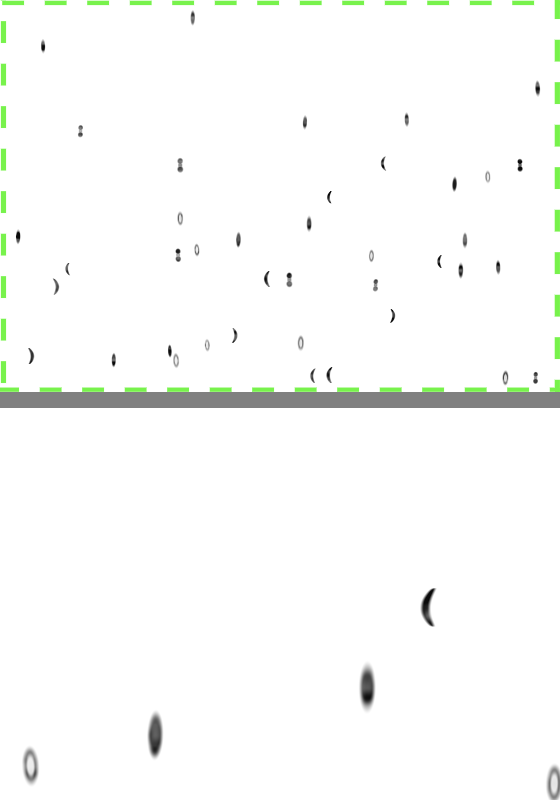
Top: the whole. Bottom: its middle third, enlarged.
Reproduce this pattern procedurally as a WebGL 2 fragment shader.

```glsl
#version 300 es
precision highp float;

uniform vec2 u_resolution;
out vec4 fragColor;

const vec3 PAPER = vec3(1.0);
const vec3 INK = vec3(0.04);
const vec3 FRAME_GREEN = vec3(0.47, 0.95, 0.30);
const int GRAIN_COUNT = 40;
const float DASH_PERIOD = 0.0759;
const float DASH_LENGTH = 0.0390;

float hash(float n, float salt) {
    vec2 p = fract(vec2(n, salt) * vec2(0.1031, 0.1373) + 0.217);
    p += dot(p, p.yx + 33.33);
    return fract((p.x + p.y) * p.x * 17.31);
}

float valueNoise(vec2 p, float seed) {
    vec2 cell = floor(p);
    vec2 f = smoothstep(0.0, 1.0, fract(p));
    float n = cell.x + cell.y * 17.0 + 200.0;
    return mix(mix(hash(n, seed), hash(n + 1.0, seed), f.x),
               mix(hash(n + 17.0, seed), hash(n + 18.0, seed), f.x), f.y);
}

// Coverage of a dashed line; all lengths are fractions of the canvas width
float dashes(float along, float across, float start, float halfWidth, float soft) {
    float middle = start + 0.5 * DASH_LENGTH;
    float offset = mod(along - middle + 0.5 * DASH_PERIOD, DASH_PERIOD) - 0.5 * DASH_PERIOD;
    float d = max(abs(offset) - 0.5 * DASH_LENGTH, abs(across) - halfWidth);
    return 1.0 - smoothstep(-soft, soft, d);
}

float frame(vec2 p, float height, float soft) {
    float depth = height - p.y;
    float top = dashes(p.x, depth - 0.0052, 0.0040, 0.0040, soft);
    float bottom = dashes(p.x, p.y - 0.0042, -0.0050, 0.0038, soft);
    float left = dashes(depth, p.x - 0.0062, 0.0378, 0.0047, soft);
    float right = dashes(depth, p.x - 0.9952, -0.0050, 0.0047, soft);
    return max(max(top, bottom), max(left, right));
}

// Soft ellipse in grain units
float blob(vec2 q, vec2 radius) {
    return 1.0 - smoothstep(0.55, 1.25, length(q / radius));
}

// Bowed stroke with tapered ends
float crescent(vec2 q, float bend) {
    float taper = sqrt(max(1.0 - q.y * q.y, 0.0));
    float d = abs(q.x - bend * (0.5 - q.y * q.y)) - 0.17 * taper;
    return (1.0 - smoothstep(-0.10, 0.14, d)) * smoothstep(0.0, 0.45, taper);
}

// Two dark ends joined by a paler waist
float dumbbell(vec2 q) {
    float ends = max(blob(q - vec2(0.0, 0.50), vec2(0.34, 0.38)),
                     blob(q + vec2(0.0, 0.50), vec2(0.36, 0.40)));
    return max(ends, 0.55 * blob(q, vec2(0.27, 0.75)));
}

// Oval rim around a light centre
float hollow(vec2 q) {
    float rim = blob(q, vec2(0.38, 0.88)) - 0.85 * blob(q, vec2(0.21, 0.60));
    return 0.8 * max(rim, 0.0);
}

float grain(vec2 q, float id) {
    float kind = hash(id, 3.0);
    float side = hash(id, 4.0) < 0.5 ? -1.0 : 1.0;
    float shape = kind < 0.38 ? crescent(q, side * 0.42)
                : kind < 0.60 ? blob(q, vec2(0.30, 0.90))
                : kind < 0.82 ? dumbbell(q)
                : hollow(q);
    float mottle = valueNoise(q * vec2(2.0, 2.4) + 4.0, id + 60.0);
    float strength = mix(0.75, 1.15, hash(id, 5.0));
    return clamp(shape * strength * mix(0.55, 1.15, mottle), 0.0, 1.0);
}

// Upright grains, somewhat denser towards the bottom
float scatter(vec2 p, float height) {
    float ink = 0.0;
    for (int i = 0; i < GRAIN_COUNT; i++) {
        float id = float(i) + 1.0;
        vec2 spot = vec2(hash(id, 11.0), pow(hash(id, 23.0), 1.35));
        vec2 centre = mix(vec2(0.025), vec2(0.975, height - 0.025), spot);
        float halfHeight = mix(0.0115, 0.0150, hash(id, 37.0));
        vec2 q = (p - centre) / halfHeight;
        q.x += 0.12 * (hash(id, 41.0) - 0.5) * q.y;
        if (max(abs(q.x), abs(q.y)) < 1.6) ink = max(ink, grain(q, id));
    }
    return ink;
}

void main() {
    vec2 p = gl_FragCoord.xy / u_resolution.x;
    float height = u_resolution.y / u_resolution.x;
    float soft = max(0.0007, 0.6 / u_resolution.x);
    vec3 colour = mix(PAPER, INK, scatter(p, height));
    colour = mix(colour, FRAME_GREEN, frame(p, height, soft));
    fragColor = vec4(colour, 1.0);
}
```
